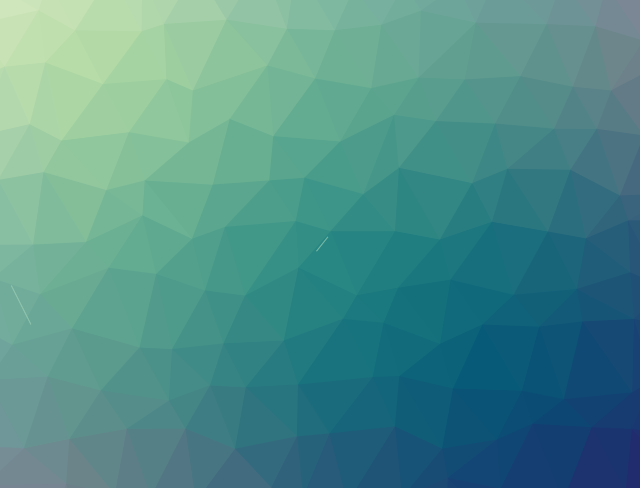
Give the GLSL for this background, as a Shadertoy shader.

```glsl
#define ROWS 9.5
#define JITTER 0.62
#define STAGGER 0.5
#define SEED 17.3
#define EDGE_PIXELS 0.6
#define GLINT_WIDTH 0.0012
#define GLINT_COLOR vec3(0.62, 0.82, 0.72)

// Palette from pale lime through teal to indigo, evenly spaced
const vec3 RAMP[9] = vec3[9](
    vec3(0.82, 0.90, 0.74), vec3(0.71, 0.86, 0.65), vec3(0.56, 0.78, 0.61),
    vec3(0.37, 0.66, 0.56), vec3(0.18, 0.55, 0.52), vec3(0.09, 0.46, 0.49),
    vec3(0.03, 0.36, 0.47), vec3(0.05, 0.27, 0.45), vec3(0.15, 0.15, 0.43));

vec3 ramp(float t) {
    float s = clamp(t, 0.0, 1.0) * 8.0;
    int i = min(int(s), 7);
    return mix(RAMP[i], RAMP[i + 1], s - float(i));
}

vec2 hash22(vec2 p) {
    vec3 q = fract(vec3(p.xyx) * vec3(0.1031, 0.1030, 0.0973) + SEED * 0.0137);
    q += dot(q, q.yzx + 33.33);
    return fract((q.xx + q.yz) * q.zy);
}

// Mesh vertex: staggered rows with random offsets
vec2 meshVertex(vec2 id) {
    vec2 offset = (hash22(id + 40.0) - 0.5) * JITTER;
    return id + vec2(STAGGER * mod(id.y, 2.0), 0.0) + offset;
}

float edgeDistance(vec2 p, vec2 a, vec2 b) {
    vec2 e = b - a, q = p - a;
    return (e.x * q.y - e.y * q.x) / max(length(e), 0.001);
}

float segmentDistance(vec2 p, vec2 a, vec2 b) {
    vec2 e = b - a;
    return length(p - a - e * clamp(dot(p - a, e) / dot(e, e), 0.0, 1.0));
}

// Horizontal and vertical ramps share the colour equally
vec3 facetColor(vec2 center, float aspect) {
    vec2 uv = center / (ROWS * vec2(aspect, 1.0));
    return 0.5 * (ramp(uv.x) + ramp(1.0 - uv.y));
}

// Adds one counterclockwise triangle, weighted by its coverage
void addFacet(inout vec4 sum, vec2 p, vec2 a, vec2 b, vec2 c, float aspect, float blur) {
    float inside = min(edgeDistance(p, a, b),
                       min(edgeDistance(p, b, c), edgeDistance(p, c, a)));
    float weight = smoothstep(-blur, blur, inside);
    if (weight > 0.0)
        sum += weight * vec4(facetColor((a + b + c) / 3.0, aspect), 1.0);
}

float glint(vec2 p, vec2 a, vec2 b, float pixel) {
    float d = segmentDistance(p, a, b);
    return 1.0 - smoothstep(GLINT_WIDTH - 0.5 * pixel, GLINT_WIDTH + 0.5 * pixel, d);
}

void mainImage(out vec4 fragColor, in vec2 fragCoord) {
    float aspect = iResolution.x / iResolution.y;
    float pixel = 1.0 / iResolution.y;
    vec2 pos = fragCoord * pixel;
    vec2 p = pos * ROWS;
    vec2 cell = floor(p);
    float blur = EDGE_PIXELS * pixel * ROWS;

    // Split each nearby quad along its shorter diagonal
    vec4 sum = vec4(0.0);
    for (int y = -2; y <= 1; y++) {
        for (int x = -2; x <= 1; x++) {
            vec2 id = cell + vec2(x, y);
            vec2 a = meshVertex(id);
            vec2 b = meshVertex(id + vec2(1.0, 0.0));
            vec2 c = meshVertex(id + vec2(1.0, 1.0));
            vec2 d = meshVertex(id + vec2(0.0, 1.0));
            if (distance(a, c) < distance(b, d)) {
                addFacet(sum, p, a, b, c, aspect, blur);
                addFacet(sum, p, a, c, d, aspect, blur);
            } else {
                addFacet(sum, p, a, b, d, aspect, blur);
                addFacet(sum, p, b, c, d, aspect, blur);
            }
        }
    }
    vec3 color = sum.a > 0.0 ? sum.rgb / sum.a : facetColor(p, aspect);

    // Fine bright slivers between facets
    vec2 scale = vec2(aspect, 1.0);
    float shine = glint(pos, vec2(0.495, 0.486) * scale, vec2(0.512, 0.514) * scale, pixel);
    shine = max(shine, glint(pos, vec2(0.018, 0.414) * scale, vec2(0.048, 0.336) * scale, pixel));
    color = mix(color, GLINT_COLOR, 0.6 * shine);

    fragColor = vec4(color, 1.0);
}
```
